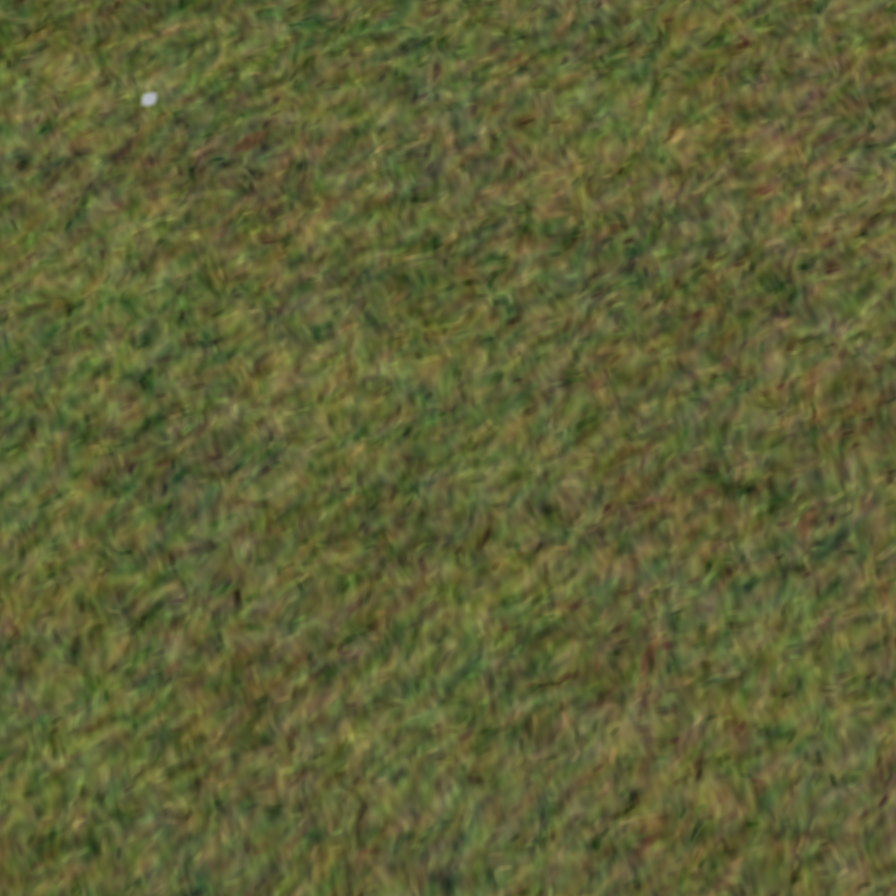
This texture is drawn by a WebGL 2 fragment shader. Its source:

```glsl
#version 300 es
precision highp float;
// Short, worn turf seen slightly out of focus: directional gradient noise
// gives matted fibres and patches, cell loops scatter soft blades on top,
// and a sparse grid adds a few dead leaves and pale petals.
uniform vec2 u_resolution;
out vec4 fragColor;

// Integer hash of a cell, two values in 0..1
vec2 hash2(vec2 cell, float seed) {
    uvec2 v = uvec2(ivec2(cell) + ivec2(4096)) * uvec2(1597u, 3571u) + uint(seed) * 7919u;
    v = v * 1664525u + 1013904223u;
    v.x += v.y * 1664525u;
    v.y += v.x * 1664525u;
    v ^= v >> 16u;
    v.x += v.y * 1664525u;
    v.y += v.x * 1664525u;
    v ^= v >> 16u;
    return vec2(v & 65535u) / 65535.0;
}

float cornerSlope(vec2 cell, vec2 offset, float seed) {
    float angle = 6.2832 * hash2(cell, seed).x;
    return dot(vec2(cos(angle), sin(angle)), offset);
}

float gradientNoise(vec2 p, float seed) {
    vec2 i = floor(p), f = p - i;
    vec2 w = f * f * f * (f * (f * 6.0 - 15.0) + 10.0);
    vec2 e = vec2(1.0, 0.0);
    float low = mix(cornerSlope(i, f, seed), cornerSlope(i + e.xy, f - e.xy, seed), w.x);
    float high = mix(cornerSlope(i + e.yx, f - e.yx, seed), cornerSlope(i + e.xx, f - e.xx, seed), w.x);
    return mix(low, high, w.y);
}

// Coordinates along and across a direction
vec2 alongAcross(vec2 p, float angle) {
    vec2 dir = vec2(cos(angle), sin(angle));
    return vec2(dot(p, dir), dot(p, vec2(-dir.y, dir.x)));
}

// Noise stretched along a direction
float streaks(vec2 p, float angle, vec2 frequency, float seed) {
    return gradientNoise(alongAcross(p, angle) * frequency, seed);
}

// Soft scattered blades: x is brightness, y is dryness
vec2 blades(vec2 p, float density, float seed) {
    vec2 cell = floor(p * density), sum = vec2(0.0);
    for (int y = -1; y <= 1; y++) {
        for (int x = -1; x <= 1; x++) {
            vec2 id = cell + vec2(x, y);
            vec2 shape = hash2(id, seed + 1.0);
            vec2 q = alongAcross(p * density - id - hash2(id, seed), 1.0 + 1.9 * (shape.x - 0.5));
            q.y += 0.35 * (shape.y - 0.5) * q.x * q.x;
            float body = smoothstep(0.55, 0.15, abs(q.x)) * smoothstep(0.24, 0.04, abs(q.y));
            sum += body * (hash2(id, seed + 2.0) * 2.0 - 1.0);
        }
    }
    return sum;
}

// Thin pointed oval with a soft rim, placed in some cells of a coarse grid
float debris(vec2 p, float density, float share, vec2 size, float seed) {
    vec2 id = floor(p * density);
    vec2 pick = hash2(id, seed);
    vec2 centre = 0.3 + 0.4 * hash2(id, seed + 1.0);
    vec2 q = alongAcross((p * density - id - centre) / density, 0.4 + pick.y) / size;
    float oval = length(q) + 0.25 * abs(q.x * q.y);
    return step(pick.x, share) * smoothstep(1.3, 0.4, oval);
}

void main() {
    vec2 uv = gl_FragCoord.xy / u_resolution.y;
    // Mild foreshortening towards the top
    vec2 p = uv * vec2(1.0, 0.95 + 0.2 * uv.y);
    p += 0.009 * vec2(gradientNoise(p * 18.0, 1.0), gradientNoise(p * 18.0, 2.0));

    // Matted fibres, their lean changing from patch to patch
    float lean = smoothstep(-0.15, 0.15, gradientNoise(p * 9.0, 3.0));
    float fibres = mix(streaks(p, 0.75, vec2(38.0, 72.0), 4.0), streaks(p, 1.4, vec2(34.0, 72.0), 5.0), lean);
    float fineFibres = streaks(p, 1.8, vec2(66.0, 110.0), 6.0);
    float clumps = streaks(p, 0.5, vec2(22.0, 36.0), 7.0);
    float patches = streaks(p, 0.25, vec2(5.0, 9.0), 8.0);
    vec2 scattered = blades(p, 36.0, 20.0) + 0.9 * blades(p + 0.37, 54.0, 30.0);

    // Brightness, dry-to-green balance and blue-green shade
    float tone = 0.36 * fibres + 0.25 * fineFibres + 0.30 * clumps + 0.20 * patches + 0.21 * scattered.x;
    float dryness = 3.0 * streaks(p, 0.9, vec2(30.0, 52.0), 9.0) + 1.5 * gradientNoise(p * 5.0, 10.0)
                  + 1.2 * clumps + 1.1 * scattered.y + 0.8 * (uv.x - 0.5);
    float coolness = 0.8 * gradientNoise(p * 7.0, 11.0) + 1.2 * streaks(p, 0.8, vec2(26.0, 48.0), 12.0);

    vec3 color = vec3(0.370, 0.380, 0.213) * (1.0 + tone);
    color += dryness * vec3(0.022, -0.011, 0.009);
    color += coolness * vec3(-0.040, -0.010, 0.036);

    // Dead leaves, with ragged shading, then tiny petals
    float leaf = debris(p, 6.0, 0.10, vec2(0.026, 0.010), 40.0);
    color = mix(color, vec3(0.38, 0.26, 0.18) * (1.0 + tone), 0.75 * leaf);
    float petal = debris(p + 0.13, 5.0, 0.08, vec2(0.015, 0.009), 50.0);
    color = mix(color, vec3(0.74, 0.75, 0.80), 0.9 * petal);

    fragColor = vec4(clamp(color, 0.0, 1.0), 1.0);
}
```
